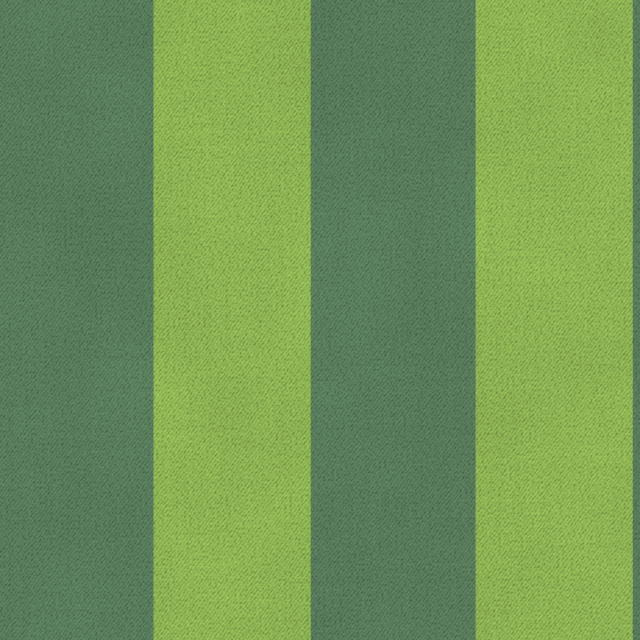
This pattern is drawn by a Shadertoy shader. Its source:

```glsl
// Two broad lime stripes on a muted green cloth, in a fine diagonal twill.
// Stripes are box distances; wrapping gradient noise breaks up the threads
// and adds faint yarn streaks and mottled wear.

const float TAU = 6.2831853;

// Unit gradient at a lattice corner, from an integer hash
vec2 cornerGradient(ivec2 cell, ivec2 period) {
    uvec2 c = uvec2((cell % period + period) % period);
    uint h = c.x * 1597u + c.y * 51749u + uint(period.x) * 3571u;
    h = (h ^ (h >> 15u)) * 73471u;
    h = (h ^ (h >> 13u)) * 91193u;
    h ^= h >> 16u;
    float angle = TAU * float(h & 65535u) / 65536.0;
    return vec2(cos(angle), sin(angle));
}

// Gradient noise that repeats once per canvas, about -0.7 to 0.7
float tiledNoise(vec2 uv, ivec2 period) {
    vec2 p = uv * vec2(period);
    ivec2 cell = ivec2(floor(p));
    vec2 f = fract(p);
    vec2 blend = f * f * f * (f * (f * 6.0 - 15.0) + 10.0);
    float a = dot(cornerGradient(cell, period), f);
    float b = dot(cornerGradient(cell + ivec2(1, 0), period), f - vec2(1, 0));
    float c = dot(cornerGradient(cell + ivec2(0, 1), period), f - vec2(0, 1));
    float d = dot(cornerGradient(cell + ivec2(1, 1), period), f - vec2(1, 1));
    return mix(mix(a, b, blend.x), mix(c, d, blend.x), blend.y);
}

// Coverage of the two lime stripes
float stripes(float x, float pixel) {
    float cover = 0.0;
    for (int i = 0; i < 2; i++) {
        float edge = abs(x - 0.3627 - 0.5032 * float(i)) - 0.1228;
        cover = max(cover, clamp(0.5 - edge / pixel, 0.0, 1.0));
    }
    return cover;
}

// Rising diagonal ribs, faded out where pixels are too coarse for them
float twill(vec2 uv, float wobble) {
    vec2 ribs = vec2(170, 128);
    float visible = 1.0 - smoothstep(0.42, 0.6, length(ribs / iResolution.xy));
    return visible * cos(TAU * (ribs.x * uv.x - ribs.y * uv.y + wobble));
}

void mainImage(out vec4 fragColor, in vec2 fragCoord) {
    vec2 uv = fragCoord / iResolution.xy;

    // Thread grain, long yarn streaks and broad wear
    float grain = tiledNoise(uv, ivec2(230, 250));
    float streaks = tiledNoise(uv, ivec2(90, 7)) + tiledNoise(uv, ivec2(9, 80));
    float wear = tiledNoise(uv, ivec2(5, 4)) + 0.5 * tiledNoise(uv, ivec2(13, 11));

    // Dyed stripes
    float lime = stripes(uv.x, 1.0 / iResolution.x);
    vec3 color = mix(vec3(0.343, 0.481, 0.354), vec3(0.549, 0.695, 0.323), lime);

    // Weave relief, with darker gaps between threads
    float rib = twill(uv, 0.5 * tiledNoise(uv, ivec2(40, 36)));
    float relief = 0.045 * rib + 0.13 * grain + 0.1 * min(grain * (1.0 - rib), 0.0);
    color *= 1.01 + relief + 0.022 * streaks + 0.045 * wear;

    fragColor = vec4(color, 1.0);
}
```
